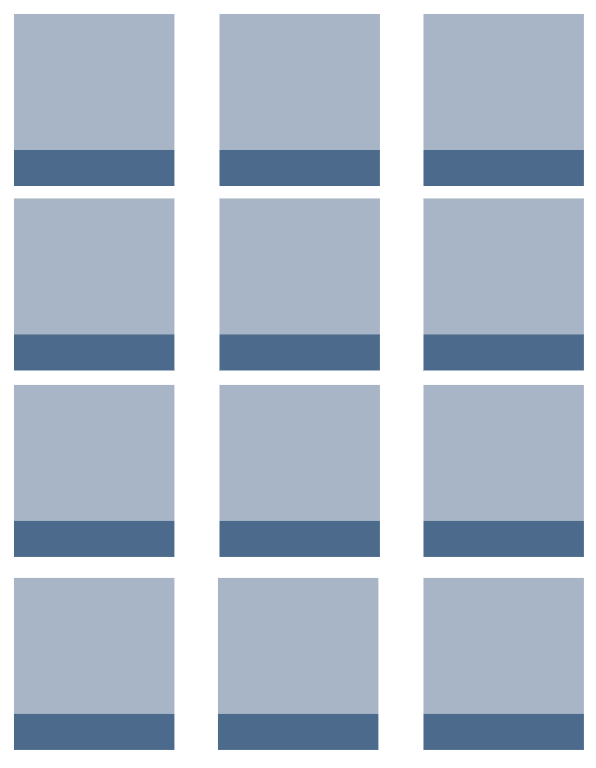
Give the GLSL for this pattern, as a Shadertoy shader.

```glsl
const int COLUMNS = 3;
const int ROWS = 4;
const vec2 MARGIN = vec2(0.0182, 0.0182);
const vec2 PITCH = vec2(0.2666, 0.2402);
const vec2 CARD_SIZE = vec2(0.2089, 0.2240);
const float BAND_HEIGHT = 0.0469;

const vec3 PAPER = vec3(1.0);
const vec3 PALE_BLUE = vec3(0.66, 0.71, 0.78);
const vec3 DEEP_BLUE = vec3(0.30, 0.42, 0.55);

float boxDistance(vec2 p, vec2 halfSize) {
    vec2 d = abs(p) - halfSize;
    return length(max(d, 0.0)) + min(max(d.x, d.y), 0.0);
}

float coverage(float dist, float pixel) {
    return clamp(0.5 - dist / pixel, 0.0, 1.0);
}

// Top left corner of a card, measured down from the top of the canvas
vec2 cardCorner(float column, float row) {
    float middle = 1.0 - abs(column - 1.0);
    float lastRow = step(2.5, row);
    vec2 corner = MARGIN + PITCH * vec2(column, row);

    // Row gaps widen downward; the middle column sits slightly off centre
    corner.y += 0.0013 * row * (row - 1.0) + 0.0059 * lastRow;
    corner.x += middle * (0.001 - 0.002 * lastRow);
    return corner;
}

// Pale card with a dark band along its foot
vec3 paintCard(vec3 base, vec2 p, float pixel) {
    float card = coverage(boxDistance(p - 0.5 * CARD_SIZE, 0.5 * CARD_SIZE), pixel);
    float band = coverage(CARD_SIZE.y - BAND_HEIGHT - p.y, pixel);
    return mix(base, mix(PALE_BLUE, DEEP_BLUE, band), card);
}

void mainImage(out vec4 fragColor, in vec2 fragCoord) {
    float pixel = 1.0 / iResolution.y;
    vec2 p = vec2(fragCoord.x, iResolution.y - fragCoord.y) * pixel;
    vec3 color = PAPER;

    for (int row = 0; row < ROWS; row++) {
        for (int column = 0; column < COLUMNS; column++) {
            vec2 corner = cardCorner(float(column), float(row));
            color = paintCard(color, p - corner, pixel);
        }
    }
    fragColor = vec4(color, 1.0);
}
```
